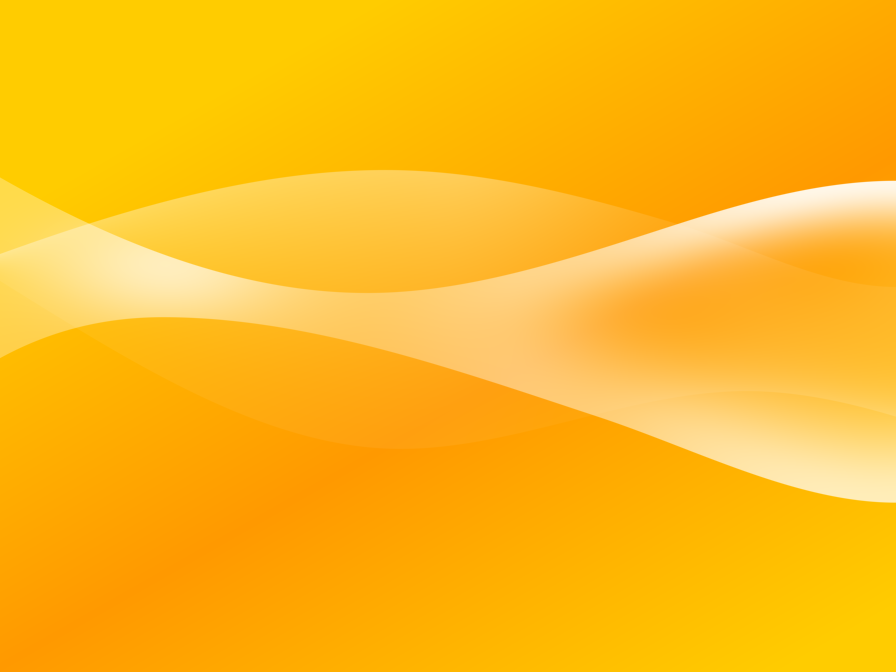
Write a WebGL 2 fragment shader that draws this background.

```glsl
#version 300 es
precision highp float;

uniform vec2 u_resolution;
out vec4 fragColor;

const vec3 ORANGE = vec3(1.0, 0.6, 0.0);
const vec3 YELLOW = vec3(1.0, 0.8, 0.0);
const vec3 WHITE = vec3(1.0, 0.995, 0.98);

// Cubic between two knots, each holding x, height and slope
float hermite(float x, vec3 a, vec3 b) {
    float w = b.x - a.x;
    float t = clamp((x - a.x) / w, 0.0, 1.0);
    float bend = w * t * (1.0 - t) * (a.z * (1.0 - t) - b.z * t);
    return mix(a.y, b.y, t * t * (3.0 - 2.0 * t)) + bend;
}

// Smooth curve through four knots
float curve(float x, vec3 a, vec3 b, vec3 c, vec3 d) {
    if (x < b.x) return hermite(x, a, b);
    return x < c.x ? hermite(x, b, c) : hermite(x, c, d);
}

// Antialiased coverage between two heights
float band(float y, float top, float bottom, float blur) {
    return smoothstep(-blur, blur, top - y) * smoothstep(-blur, blur, y - bottom);
}

float softSpot(vec2 p, vec2 center, vec2 radius) {
    vec2 q = (p - center) / radius;
    return exp(-dot(q, q));
}

float falloff(float dist, float width) {
    float d = dist / width;
    return exp(-d * d);
}

// Layer two opacities
float cover(float a, float b) {
    return 1.0 - (1.0 - a) * (1.0 - b);
}

// Diagonal orange crease fading to yellow on both sides
vec3 backdrop(vec2 p) {
    float crease = abs(p.y - 0.007 - 0.76 * p.x);
    return mix(ORANGE, YELLOW, min(crease / 0.67, 1.0));
}

// Wide ribbon: pale left glow, warm right core, bright right rims
float mainOpacity(vec2 p, float top, float bottom) {
    float veil = 0.29 * (1.0 - 0.55 * smoothstep(0.56, 0.72, p.x));
    veil *= 1.0 - 0.6 * softSpot(p, vec2(0.73, 0.5), vec2(0.1, 0.12));
    veil *= 1.0 - 0.7 * softSpot(p, vec2(0.92, 0.61), vec2(0.1, 0.07));
    float glow = 0.58 * softSpot(p, vec2(0.19, 0.6), vec2(0.13, 0.08));
    float upperRim = 0.92 * smoothstep(0.4, 0.93, p.x) * falloff(top - p.y, 0.065);
    float lowerRim = 0.7 * smoothstep(0.36, 0.95, p.x) * falloff(p.y - bottom, 0.12);
    return cover(cover(veil, glow), cover(upperRim, lowerRim));
}

// Faint ribbon: brightest under its upper edge
float faintOpacity(vec2 p, float top, float bottom) {
    float depth = clamp((top - p.y) / (top - bottom), 0.0, 1.0);
    float sheen = 0.06 + 0.3 * (1.0 - depth) * (1.0 - depth);
    sheen *= 1.0 - 0.8 * smoothstep(0.48, 0.8, p.x);
    return sheen + 0.13 * smoothstep(0.6, 1.0, p.x) * pow(depth, 4.0);
}

void main() {
    vec2 p = gl_FragCoord.xy / u_resolution;
    float blur = 0.8 / u_resolution.y;

    // Ribbon boundaries
    float mainTop = curve(p.x, vec3(0.0, 0.736, -0.76), vec3(0.41, 0.564, 0.0),
        vec3(0.755, 0.666, 0.43), vec3(1.0, 0.731, 0.0));
    float mainBottom = curve(p.x, vec3(0.0, 0.467, 0.73), vec3(0.182, 0.528, 0.0),
        vec3(0.667, 0.38, -0.44), vec3(1.0, 0.252, 0.0));
    float faintTop = curve(p.x, vec3(0.0, 0.622, 0.48), vec3(0.43, 0.747, 0.0),
        vec3(0.755, 0.667, -0.4), vec3(1.0, 0.573, 0.0));
    float faintBottom = curve(p.x, vec3(0.0, 0.582, -0.83), vec3(0.447, 0.332, 0.0),
        vec3(0.833, 0.418, 0.0), vec3(1.0, 0.38, -0.4));

    // Layered translucent ribbons
    float faint = faintOpacity(p, faintTop, faintBottom)
        * band(p.y, faintTop, faintBottom, blur);
    float body = mainOpacity(p, mainTop, mainBottom)
        * band(p.y, mainTop, mainBottom, blur);
    fragColor = vec4(mix(backdrop(p), WHITE, cover(faint, body)), 1.0);
}
```
